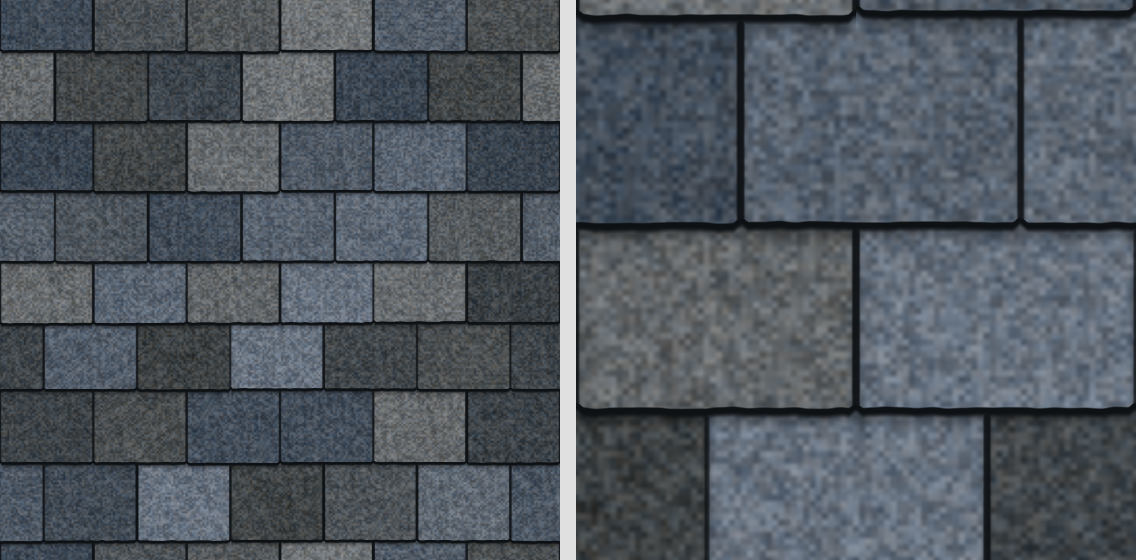
Left, the full canvas; right, a detail of the centre.
Write a Shadertoy shader that draws this texture.

```glsl
// Slate-grey roof shingles: eight overlapping courses of six tabs each.
// Each course hides the top of the one below and casts a shadow on it;
// tabs vary in tone and tint, and layered value noise gives mineral grain.

#define COLUMNS 6.0
#define ROWS 8.0
#define DARK_SLATE vec3(0.235, 0.252, 0.258)
#define LIGHT_SLATE vec3(0.440, 0.455, 0.465)
#define COOL_TINT vec3(-0.020, 0.004, 0.045)
#define GAP_COLOR vec3(0.055, 0.068, 0.080)
#define JOINT_HALF_WIDTH 0.0013
#define LIP_DEPTH 0.0042
#define SHADOW_DEPTH 0.014
#define GRAIN_SCALE 270.0
#define GRAIN_STRENGTH 0.27

float hash(vec2 p) {
    return fract(sin(dot(p, vec2(127.1, 311.7))) * 43758.5453);
}

float valueNoise(vec2 p) {
    vec2 i = floor(p), f = fract(p);
    f = f * f * (3.0 - 2.0 * f);
    return mix(mix(hash(i), hash(i + vec2(1, 0)), f.x),
               mix(hash(i + vec2(0, 1)), hash(i + vec2(1, 1)), f.x), f.y);
}

// Horizontal position in tabs; every other course is shifted sideways
float tabCoord(float x, float row) {
    float r = mod(row, ROWS);
    float shift = mod(r, 2.0) < 0.5 ? 0.078 + 0.020 * step(4.0, r) : 0.0;
    return (x - shift) * COLUMNS;
}

vec2 tabId(float u, float row) {
    return vec2(mod(floor(u), COLUMNS), mod(row, ROWS));
}

// Lower edge of a course: uneven spacing, tab jitter, rounded corners, wear
float courseBottom(float x, float row) {
    float u = tabCoord(x, row);
    float edge = min(fract(u), 1.0 - fract(u)) / COLUMNS;
    float spacing = 0.021 * max(sin(mod(row, ROWS) * 0.7854), 0.0);
    float jitter = 0.003 * (hash(tabId(u, row) + 3.7) - 0.5);
    float corner = 0.003 * (1.0 - smoothstep(0.0, 0.005, edge));
    float wear = 0.0014 * (valueNoise(vec2(x * 110.0, row * 7.3)) - 0.5);
    return (row + 0.27) / ROWS + spacing + jitter + corner + wear;
}

// Two sizes of granules plus broad mottling
float grain(vec2 p) {
    float fine = valueNoise(p * GRAIN_SCALE) - 0.5;
    float coarse = valueNoise(p * GRAIN_SCALE * 0.48 + 31.0) - 0.5;
    float mottle = valueNoise(p * 38.0 + 57.0) - 0.5;
    return 0.60 * fine + 0.32 * coarse + 0.12 * mottle;
}

vec3 tabColor(vec2 id) {
    float tone = pow(hash(id + 11.3), 1.2);
    float cool = smoothstep(0.25, 0.75, hash(id + 47.9));
    return mix(DARK_SLATE, LIGHT_SLATE, tone) + COOL_TINT * cool;
}

void mainImage(out vec4 fragColor, in vec2 fragCoord) {
    vec2 p = fragCoord / iResolution.xy;
    float soft = max(1.0 / iResolution.y, 0.0012);

    // The highest course whose lower edge lies beneath this point is on top
    float row = -1.0;
    for (float k = 0.0; k < ROWS; k++)
        if (p.y > courseBottom(p.x, k)) row = k;

    float u = tabCoord(p.x, row);
    vec2 id = tabId(u, row);
    vec3 color = tabColor(id);

    // Mineral granules, with a slight colour speckle
    float speckle = valueNoise(p * GRAIN_SCALE * 0.7 + 83.0) - 0.5;
    color += GRAIN_STRENGTH * grain(p) * (0.55 + 1.3 * color.g);
    color += 0.035 * speckle * vec3(-1.0, 0.0, 1.0);

    // Shade and dark lip beneath the course above
    float below = courseBottom(p.x, row + 1.0) - p.y;
    color *= mix(0.55, 1.0, smoothstep(0.0, SHADOW_DEPTH, below));
    float gap = 1.0 - smoothstep(LIP_DEPTH - 0.002, LIP_DEPTH + 0.002, below);

    // Smoothed lower edge of this course
    float above = p.y - courseBottom(p.x, row);
    gap = max(gap, 1.0 - smoothstep(0.0, soft, above));

    // Vertical joints, some wider than others, with softly shaded sides
    float joint = abs(u - floor(u + 0.5)) / COLUMNS;
    float chance = hash(tabId(u + 0.5, row) + 71.3);
    float halfWidth = JOINT_HALF_WIDTH * (0.8 + 0.9 * chance);
    float crack = 1.0 - smoothstep(halfWidth - soft * 0.5, halfWidth + soft, joint);
    color *= mix(0.78, 1.0, smoothstep(0.0, 0.005, joint));
    gap = max(gap, crack * mix(0.75, 1.0, chance));

    fragColor = vec4(clamp(mix(color, GAP_COLOR, gap), 0.0, 1.0), 1.0);
}
```
